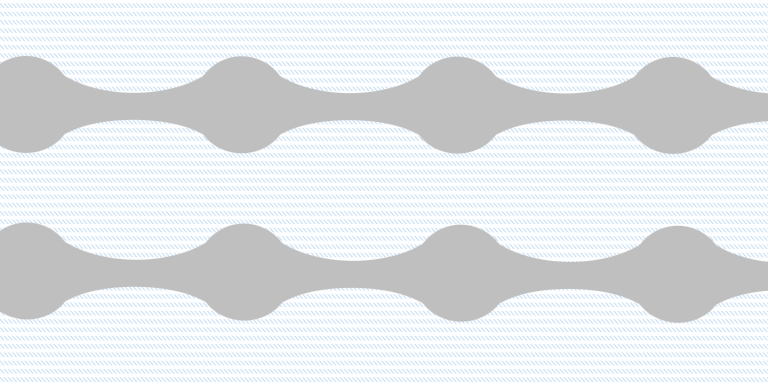
This pattern is drawn by a Shadertoy shader. Its source:

```glsl
// Two grey beaded bands running across pale paper hatched with rows of fine blue dashes.

// Lengths are in canvas heights.
const vec3 PAPER = vec3(0.992, 0.998, 1.0);
const vec3 INK = vec3(0.82, 0.89, 0.957);
const vec3 GREY = vec3(0.75);

const float BEAD_RADIUS = 0.1263;
const float NECK_HALF = 0.0352;          // half thickness at the thinnest point
const vec2 NECK_ARC = vec2(0.224, 0.1016); // radii of the hollow ellipse
const float JOIN = 0.099;                // where bead meets hollow
const float JOIN_SOFT = 0.010;
const float NECK_SAG = 0.0045;           // necks hang slightly below the beads

const vec2 UPPER_START = vec2(0.0677, 0.728);
const vec2 LOWER_START = vec2(0.0703, 0.2943);
const float UPPER_PITCH = 0.5617;
const float LOWER_PITCH = 0.5651;
const float UPPER_TILT = -0.0015;
const float LOWER_TILT = -0.005;

const float ROW_PITCH = 0.02164;
const float ROW_CENTRE = 0.5956;
const float DASH_PITCH = 0.0108;
const float DASH_WIDTH = 0.0043;
const float DASH_HEIGHT = 0.0119;
const float DASH_SLANT = 0.85;

// Half thickness of a band at a distance from the bead centre
float bandProfile(float dx, float pitch) {
    float bead = sqrt(max(BEAD_RADIUS * BEAD_RADIUS - dx * dx, 0.0));
    float u = min((0.5 * pitch - dx) / NECK_ARC.x, 1.0);
    float hollow = NECK_HALF + NECK_ARC.y * (1.0 - sqrt(max(1.0 - u * u, 0.0)));
    return mix(bead, hollow, smoothstep(JOIN - JOIN_SOFT, JOIN + JOIN_SOFT, dx));
}

// Signed height above the edge of a band, negative inside
float beadedBand(vec2 p, vec2 start, float pitch, float tilt) {
    vec2 q = p - start;
    q.y -= tilt * q.x;
    float dx = abs(mod(q.x + 0.5 * pitch, pitch) - 0.5 * pitch);
    q.y += NECK_SAG * smoothstep(0.0, 0.5 * pitch, dx);
    return abs(q.y) - bandProfile(dx, pitch);
}

float coverage(float d, float blur) {
    return clamp(0.5 - d / blur, 0.0, 1.0);
}

// Rows of short strokes leaning to the left
float dashes(vec2 p, float pixel) {
    float y = mod(p.y - ROW_CENTRE + 0.5 * ROW_PITCH, ROW_PITCH) - 0.5 * ROW_PITCH;
    float x = mod(p.x + DASH_SLANT * y, DASH_PITCH) - 0.5 * DASH_PITCH;
    float stroke = coverage(abs(x) - 0.5 * DASH_WIDTH, pixel);
    return stroke * coverage(abs(y) - 0.5 * DASH_HEIGHT, pixel);
}

void mainImage(out vec4 fragColor, in vec2 fragCoord) {
    vec2 p = fragCoord / iResolution.y;
    float pixel = 1.0 / iResolution.y;

    // Hatched ground
    vec3 colour = mix(PAPER, INK, dashes(p, pixel));

    // Bands
    float upper = beadedBand(p, UPPER_START, UPPER_PITCH, UPPER_TILT);
    float lower = beadedBand(p, LOWER_START, LOWER_PITCH, LOWER_TILT);
    float d = min(upper, lower);
    colour = mix(colour, GREY, coverage(d, max(fwidth(d), pixel)));

    fragColor = vec4(colour, 1.0);
}
```
